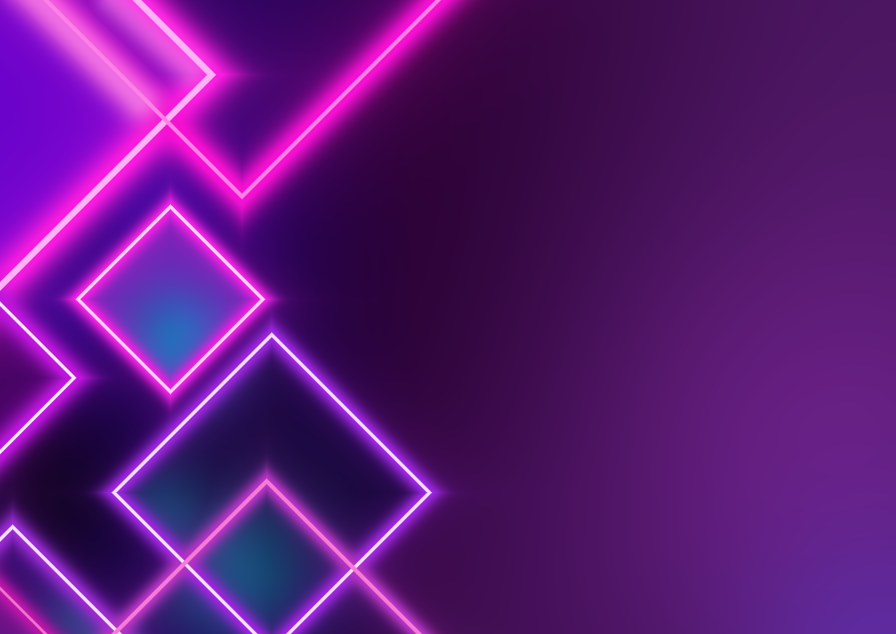
Give the GLSL for this background, as a Shadertoy shader.

```glsl
// Neon diamond outlines glowing over a dark plum-to-violet backdrop.
// Soft colour pools build the backdrop; two loops over diamond distance
// fields paint the translucent fills, then the halos and bright tubes.
#define DIAMONDS 8
#define GLOW_STRENGTH 0.82
#define HAZE_STRENGTH 0.30
#define HAZE_SPREAD 2.2
#define SMOKE_SCALE 9.0
#define SMOKE_AMOUNT 0.12
#define PLUM vec3(0.16, 0.005, 0.20)
#define VIOLET vec3(0.29, 0.085, 0.37)
#define TEAL vec3(0.04, 0.37, 0.49)

// Centre and half diagonal, in canvas heights
const vec3 SHAPE[DIAMONDS] = vec3[](
    vec3(-0.072, 0.882, 0.406), vec3(0.382, 1.151, 0.461),
    vec3(-0.068, 0.404, 0.185), vec3(0.269, 0.528, 0.146),
    vec3(0.429, 0.223, 0.249), vec3(0.020, -0.052, 0.221),
    vec3(-0.074, -0.039, 0.185), vec3(0.421, -0.054, 0.295));

// Fill colour and opacity
const vec4 FILL[DIAMONDS] = vec4[](
    vec4(0.42, 0.01, 0.83, 0.92), vec4(0.24, 0.02, 0.48, 0.35),
    vec4(0.20, 0.00, 0.32, 0.90), vec4(0.40, 0.14, 0.70, 0.95),
    vec4(0.07, 0.02, 0.21, 0.90), vec4(0.13, 0.03, 0.38, 0.85),
    vec4(0.50, 0.06, 0.55, 0.70), vec4(0.12, 0.06, 0.32, 0.25));

// Halo colour and width
const vec4 HALO[DIAMONDS] = vec4[](
    vec4(0.98, 0.10, 0.88, 0.036), vec4(0.96, 0.06, 0.82, 0.030),
    vec4(0.74, 0.08, 0.86, 0.024), vec4(0.93, 0.12, 0.88, 0.016),
    vec4(0.60, 0.14, 0.86, 0.018), vec4(0.58, 0.16, 0.82, 0.020),
    vec4(0.72, 0.08, 0.66, 0.018), vec4(0.70, 0.20, 0.76, 0.017));

// Tube colour and half thickness
const vec4 TUBE[DIAMONDS] = vec4[](
    vec4(1.00, 0.70, 0.96, 0.0050), vec4(1.00, 0.50, 0.90, 0.0032),
    vec4(1.00, 0.93, 1.00, 0.0026), vec4(1.00, 0.83, 0.98, 0.0027),
    vec4(0.96, 0.88, 1.00, 0.0027), vec4(0.97, 0.88, 1.00, 0.0027),
    vec4(0.95, 0.45, 0.80, 0.0022), vec4(0.97, 0.48, 0.84, 0.0032));

float diamondDistance(vec2 p, vec3 shape) {
    vec2 q = abs(p - shape.xy);
    return (q.x + q.y - shape.z) * 0.70711;
}

float segmentDistance(vec2 p, vec2 a, vec2 b) {
    vec2 ab = b - a;
    return length(p - a - ab * clamp(dot(p - a, ab) / dot(ab, ab), 0.0, 1.0));
}

float bell(float x) { return exp(-x * x); }

float pool(vec2 p, vec2 centre, float radius) {
    return bell(length(p - centre) / radius);
}

vec2 gradientAt(vec2 cell) {
    float angle = 6.2832 * fract(sin(dot(cell, vec2(127.1, 311.7))) * 43758.5);
    return vec2(cos(angle), sin(angle));
}

float gradientNoise(vec2 p) {
    vec2 i = floor(p), f = fract(p), u = f * f * (3.0 - 2.0 * f);
    vec2 e = vec2(0.0, 1.0);
    float low = mix(dot(gradientAt(i), f), dot(gradientAt(i + e.yx), f - e.yx), u.x);
    float high = mix(dot(gradientAt(i + e), f - e), dot(gradientAt(i + e.yy), f - e.yy), u.x);
    return mix(low, high, u.y);
}

vec3 backdrop(vec2 p) {
    vec3 col = mix(PLUM, VIOLET, smoothstep(0.60, 1.40, p.x));
    col = mix(col, vec3(0.27, 0.07, 0.36), 0.6 * pool(p, vec2(0.90, 0.0), 0.30));
    col = mix(col, vec3(0.43, 0.13, 0.54), 0.85 * pool(p, vec2(1.32, 0.28), 0.42));
    col = mix(col, vec3(0.37, 0.18, 0.66), 0.85 * pool(p, vec2(1.40, -0.05), 0.24));
    col = mix(col, vec3(0.07, 0.0, 0.29), 1.0 - smoothstep(0.28, 0.70, p.x));
    col = mix(col, vec3(0.03, 0.0, 0.58), 0.85 * pool(p, vec2(0.24, 0.70), 0.16));
    col = mix(col, vec3(0.03, 0.0, 0.50), 0.80 * pool(p, vec2(0.09, 0.53), 0.14));
    return mix(col, vec3(0.0, 0.0, 0.05), 0.95 * pool(p, vec2(0.06, 0.22), 0.17));
}

void mainImage(out vec4 fragColor, in vec2 fragCoord) {
    vec2 p = fragCoord / iResolution.xy * vec2(1.4144, 1.0);
    float soft = 0.8 / iResolution.y;
    vec3 col = backdrop(p);

    // Translucent fills, remembering where the lower glass panels lie
    float glass = 0.0;
    for (int i = 0; i < DIAMONDS; i++) {
        float inside = 1.0 - smoothstep(-soft, soft, diamondDistance(p, SHAPE[i]));
        col = mix(col, FILL[i].rgb, FILL[i].a * inside);
        if (i > 2) glass = max(glass, inside);
    }

    // Smoky teal light inside the glass
    float smoke = 1.0 + SMOKE_AMOUNT * gradientNoise(p * SMOKE_SCALE);
    float teal = max(pool(p, vec2(0.37, 0.10), 0.12), 0.8 * pool(p, vec2(0.25, 0.17), 0.10));
    teal = max(teal, 0.8 * pool(p, vec2(0.14, 0.01), 0.08));
    col = mix(col, TEAL * smoke, 0.85 * teal * glass);
    col = mix(col, vec3(0.06, 0.45, 0.70) * smoke, glass * pool(p, vec2(0.275, 0.455), 0.09));

    // Broad pale streaks in the upper corner
    float streak = bell(segmentDistance(p, vec2(0.04, 1.02), vec2(0.22, 0.84)) / 0.032);
    streak = max(streak, 0.7 * bell(segmentDistance(p, vec2(0.18, 1.0), vec2(0.30, 0.89)) / 0.028));

    // Halos first, then the bright tubes above them
    for (int i = 0; i < DIAMONDS; i++) {
        float d = abs(diamondDistance(p, SHAPE[i])), width = HALO[i].a;
        float halo = GLOW_STRENGTH * bell(d / width) + HAZE_STRENGTH * exp(-d / (width * HAZE_SPREAD));
        col = mix(col, HALO[i].rgb, min(halo, 1.0));
    }
    col = mix(col, vec3(0.93, 0.55, 0.91), 0.75 * streak);
    for (int i = 0; i < DIAMONDS; i++) {
        float d = abs(diamondDistance(p, SHAPE[i])) - TUBE[i].a;
        col = mix(col, TUBE[i].rgb, 1.0 - smoothstep(-soft, soft, d));
    }
    fragColor = vec4(col, 1.0);
}
```
